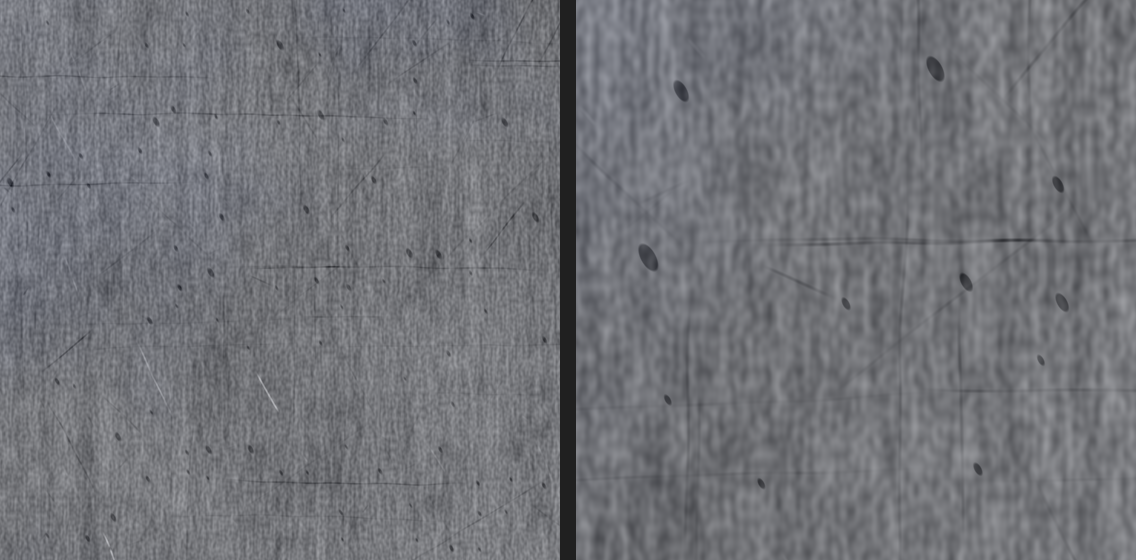
Left, the full canvas; right, a detail of the centre.
This texture is drawn by a Shadertoy shader. Its source:

```glsl
// Worn brushed steel: cool grey plate with fine vertical grain and soft stains.
// Layers of gradient noise make the metal; looped families of hashed line
// segments add dark and bright scratches, and a jittered grid adds pits.

const vec3 STEEL = vec3(0.461, 0.466, 0.482);
const vec3 BLUE_TINT = vec3(-0.012, -0.004, 0.022);
const float PI = 3.14159;

const float CLOUD_DEPTH = 0.085;
const float STREAK_DEPTH = 0.075;
const float BRUSH_DEPTH = 0.115;
const float GRAIN_DEPTH = 0.115;
const float STAIN_DEPTH = 0.065;
const float PIT_DEPTH = 0.20;
const float DARK_DEPTH = 0.17;
const float BRIGHT_DEPTH = 0.27;
const float SCRATCH_WIDTH = 0.0011;
const float PIT_CELLS = 17.0;

vec2 hash2(vec2 p) {
    vec3 q = fract(vec3(p.xyx) * vec3(0.1031, 0.1030, 0.0973));
    q += dot(q, q.yzx + 33.33);
    return fract((q.xx + q.yz) * q.zy);
}

vec2 gradient(vec2 cell) {
    float angle = 2.0 * PI * hash2(cell + 57.0).x;
    return vec2(cos(angle), sin(angle));
}

// Gradient noise, roughly -0.7 to 0.7
float noise(vec2 p) {
    vec2 i = floor(p), f = fract(p);
    vec2 u = f * f * f * (f * (f * 6.0 - 15.0) + 10.0);
    vec2 e = vec2(1.0, 0.0);
    float low = mix(dot(gradient(i), f), dot(gradient(i + e), f - e), u.x);
    float high = mix(dot(gradient(i + e.yx), f - e.yx),
                     dot(gradient(i + e.xx), f - e.xx), u.x);
    return mix(low, high, u.y);
}

float fbm(vec2 p) {
    float sum = 0.0, amp = 0.6;
    for (int i = 0; i < 4; i++) {
        sum += amp * noise(p);
        p = p * 2.03 + 19.7;
        amp *= 0.55;
    }
    return sum;
}

// One slightly bowed line that fades towards both ends
float scratch(vec2 p, vec2 centre, float angle, float halfLength, float bow) {
    vec2 axis = vec2(cos(angle), sin(angle));
    vec2 d = p - centre;
    float along = dot(d, axis);
    float across = dot(d, vec2(-axis.y, axis.x)) + bow * along * along;
    float edge = SCRATCH_WIDTH + 1.0 / iResolution.y;
    float line = 1.0 - smoothstep(0.0, edge, abs(across));
    return line * (1.0 - smoothstep(0.5, 1.0, abs(along) / halfLength));
}

// Family of scratches around one direction; lengths is the half-length range
float scratches(vec2 p, int count, float seed, float angle, float spread, vec2 lengths) {
    float sum = 0.0;
    for (int i = 0; i < count; i++) {
        vec2 id = vec2(float(i) * 3.7 + 1.0, seed);
        vec2 centre = hash2(id);
        vec2 shape = hash2(id + 41.3);
        vec2 look = hash2(id + 83.9);
        float halfLength = mix(lengths.x, lengths.y, shape.y * shape.y);
        float turn = angle + spread * (2.0 * shape.x - 1.0);
        float strength = mix(0.25, 1.0, look.x * look.x);
        sum += strength * scratch(p, centre, turn, halfLength, 0.2 * (look.y - 0.5));
    }
    return sum;
}

// Sparse oval dents, one per grid cell at most
float pits(vec2 p) {
    vec2 q = p * PIT_CELLS;
    vec2 cell = floor(q);
    vec2 size = hash2(cell + 211.0);
    vec2 d = fract(q) - mix(vec2(0.25), vec2(0.75), hash2(cell + 131.0));
    d = vec2(d.x + 0.4 * d.y, 0.6 * d.y);
    float radius = mix(0.03, 0.085, size.y * size.y);
    float soft = PIT_CELLS / iResolution.y;
    return step(size.x, 0.27) * (1.0 - smoothstep(radius - soft, radius + soft, length(d)));
}

void mainImage(out vec4 fragColor, in vec2 fragCoord) {
    vec2 p = fragCoord / iResolution.y;

    // Metal: broad light, clouds, vertical brushing and fine grain
    float clouds = fbm(p * 3.2 + 4.0);
    float brush = noise(p * vec2(175.0, 24.0));
    float grain = noise(p * vec2(195.0, 120.0) + 31.0);
    float streaks = noise(p * vec2(48.0, 2.5) + 11.0);
    float shade = -0.13 * (p.x - 0.4) * (p.y - 0.45) + CLOUD_DEPTH * clouds;
    shade += STREAK_DEPTH * streaks + BRUSH_DEPTH * brush + GRAIN_DEPTH * grain;

    // Stains: dark patches drawn out along the brushing
    float stain = fbm(p * vec2(9.0, 5.0) + 71.0) + 0.35 * noise(p * vec2(90.0, 18.0));
    shade -= STAIN_DEPTH * smoothstep(0.08, 0.5, stain);

    // Scratches: shared wobble and patchy wear
    vec2 q = p + 0.0035 * vec2(noise(p * 14.0), noise(p * 14.0 + 50.0));
    float wear = smoothstep(-0.35, 0.3, noise(p * 38.0 + 7.0));
    float dark = 0.6 * scratches(q, 26, 3.0, 0.5 * PI, 0.035, vec2(0.08, 0.5));
    dark += 0.8 * scratches(q, 17, 17.0, 0.0, 0.03, vec2(0.08, 0.55));
    dark += 0.9 * scratches(q, 18, 29.0, 0.85, 0.3, vec2(0.06, 0.28));
    dark += 0.7 * scratches(q, 10, 43.0, -0.85, 0.25, vec2(0.05, 0.2));
    dark += 0.6 * scratches(q, 44, 59.0, 0.5 * PI, 1.3, vec2(0.01, 0.045));
    float bright = scratches(q, 8, 71.0, -1.1, 0.13, vec2(0.04, 0.16));
    bright += 0.5 * scratches(q, 16, 97.0, -1.1, 0.7, vec2(0.008, 0.03));
    shade -= DARK_DEPTH * min(dark, 1.2) * mix(0.4, 1.0, wear);
    shade += BRIGHT_DEPTH * min(bright, 1.0) * mix(0.25, 1.0, wear);
    shade -= PIT_DEPTH * pits(p);

    // Cool tint, strongest towards the upper left
    float cool = smoothstep(0.0, 0.5, 0.3 * (p.y - p.x) + 0.6 * fbm(p * 2.5 + 23.0) + 0.1);
    vec3 colour = STEEL + shade + 0.8 * BLUE_TINT * cool;
    fragColor = vec4(clamp(colour, 0.0, 1.0), 1.0);
}
```
